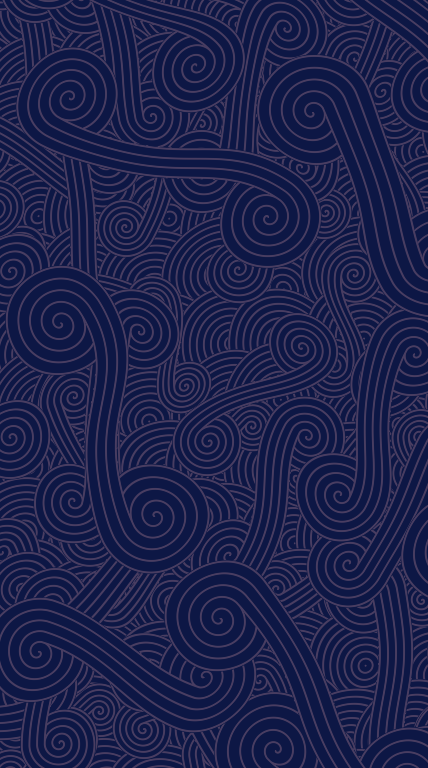
This pattern is drawn by a WebGL 2 fragment shader. Its source:

```glsl
#version 300 es
precision highp float;
// Overlapping hand-drawn S-shaped curls, line art on deep navy.

uniform vec2 u_resolution;
out vec4 fragColor;

const vec3 NAVY = vec3(0.05, 0.09, 0.27);
const vec3 MAUVE = vec3(0.285, 0.24, 0.38);
const float HALF_STROKE = 0.00125;  // all lengths are in canvas heights
const float TURNS = 5.0;            // line spacings from head centre to rim
const float SPACING = 0.052;        // line spacing per cell size
const float FAN_CELL = 0.085;
const float FAN_SPACING = 0.0092;
const vec3 CURL_CELLS = vec3(0.165, 0.205, 0.285);  // back to front
const float JITTER = 0.65;
const float WOBBLE = 0.0035;
const float PI = 3.14159265;
const float TAU = 6.2831853;

float hash(vec2 p) {
    return fract(sin(dot(p, vec2(127.1, 311.7))) * 43758.5453);
}

vec2 hash2(vec2 p) {
    return vec2(hash(p), hash(p + 37.7));
}

// Paints a lined shape over the ink so far; distances are in heights.
void paint(inout float ink, float lineDist, float edge, float pixel) {
    float line = 1.0 - smoothstep(HALF_STROKE - 0.6 * pixel, HALF_STROKE + 0.6 * pixel, lineDist);
    float cover = 1.0 - smoothstep(HALF_STROKE, HALF_STROKE + 1.2 * pixel, edge);
    ink = mix(ink, line, cover);
}

float toLine(float u) {
    return abs(fract(u + 0.5) - 0.5);
}

// S-shaped band of parallel lines that winds into a spiral at both ends.
void drawCurl(inout float ink, vec2 q, float spacing, float bands, float len, float lean, float pixel) {
    q /= spacing;
    if (q.y < 0.0) q = -q;  // the two halves are point symmetric
    float phase = 0.5 * PI * min(q.y / len, 1.0);
    float across = q.x - lean * sin(phase);
    float stretch = length(vec2(1.0, lean * 0.5 * PI / len * cos(phase)));
    float inner = -0.5 * bands;
    float lineDist, edge;
    if (q.y < len && across > inner) {
        // Band
        float u = TURNS + inner + across;
        lineDist = toLine(u) / stretch;
        edge = (u - TURNS) / stretch;
    } else {
        // Spiral head
        vec2 h = q - vec2(lean - inner - TURNS, len);
        float angle = atan(h.y, h.x);
        if (angle < 0.0) angle += TAU;
        float r = length(h);
        float u = r + angle / TAU;
        lineDist = toLine(u) / length(vec2(1.0, 1.0 / (TAU * max(r, 0.05))));
        edge = u - TURNS;
        if (q.y < len) {
            float toBand = (inner - across) / stretch;
            lineDist = min(lineDist, toBand);
            edge = min(edge, toBand);
        }
    }
    paint(ink, lineDist * spacing, edge * spacing, pixel);
}

// Nested arcs that fill every gap behind the curls.
void drawFans(inout float ink, vec2 p, float pixel) {
    vec2 cell = floor(p / FAN_CELL);
    for (int j = 1; j >= -1; j--)
    for (int i = -1; i <= 1; i++) {
        vec2 id = cell + vec2(i, j);
        vec2 centre = (id + 0.5 + 0.4 * (hash2(id) - 0.5)) * FAN_CELL;
        float u = length(p - centre) / FAN_SPACING;
        paint(ink, toLine(u) * FAN_SPACING, (u - 8.0) * FAN_SPACING, pixel);
    }
}

// One jittered grid of curls with random turn, mirror, size and sway.
void drawCurls(inout float ink, vec2 p, float size, float seed, float pixel) {
    vec2 cell = floor(p / size);
    for (int j = -1; j <= 1; j++)
    for (int i = -1; i <= 1; i++) {
        vec2 id = cell + vec2(i, j);
        vec2 key = id + seed;
        vec2 q = p - (id + 0.5 + JITTER * (hash2(key) - 0.5)) * size;
        float turn = 2.4 * (hash(key + 5.3) - 0.5);
        q = mat2(cos(turn), -sin(turn), sin(turn), cos(turn)) * q;
        if (hash(key + 11.9) < 0.5) q.x = -q.x;
        float spacing = SPACING * size * mix(0.82, 1.1, hash(key + 17.1));
        float bands = 3.0 + floor(2.0 * hash(key + 23.5));
        float len = mix(7.0, 11.0, hash(key + 29.3));
        float lean = mix(0.0, 4.5, hash(key + 41.7));
        drawCurl(ink, q, spacing, bands, len, lean, pixel);
    }
}

void main() {
    float pixel = 1.0 / u_resolution.y;
    vec2 p = gl_FragCoord.xy * pixel;
    p += WOBBLE * sin(p.yx * vec2(31.0, 27.0) + vec2(0.7, 2.1));

    float ink = 0.0;
    drawFans(ink, p, pixel);
    for (int layer = 0; layer < 3; layer++)
        drawCurls(ink, p, CURL_CELLS[layer], 13.0 + 19.0 * float(layer), pixel);
    fragColor = vec4(mix(NAVY, MAUVE, ink), 1.0);
}
```
